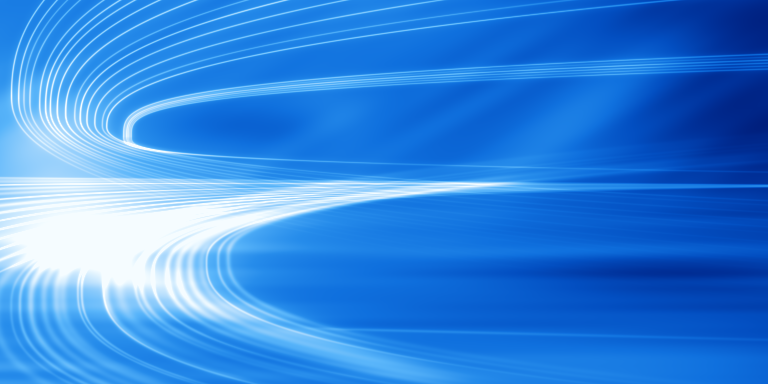
Write a Shadertoy shader that draws this background.

```glsl
// Blue abstract backdrop: luminous filaments sweep around two swirls on the left
// and stream to a dark right side. Soft glows, stretched noise and curve distances
// sum to one light level, which a blue-to-white ramp turns into colour.

float hash(float n) { return fract(sin(n * 127.1) * 43758.5453); }

float noise(vec2 p) {
    vec2 i = floor(p), f = fract(p);
    f = f * f * (3.0 - 2.0 * f);
    float n = i.x + i.y * 57.0;
    return mix(mix(hash(n), hash(n + 1.0), f.x),
               mix(hash(n + 57.0), hash(n + 58.0), f.x), f.y);
}

vec2 rotate(vec2 p, float angle) {
    float c = cos(angle), s = sin(angle);
    return vec2(c * p.x + s * p.y, c * p.y - s * p.x);
}

// Elliptical Gaussian spot
float glow(vec2 p, vec2 center, vec2 radii) {
    vec2 q = (p - center) / radii;
    return exp(-dot(q, q));
}

// Filament profile, never thinner than about a pixel
float line(float d, float width) {
    float w = max(width, 0.8 / iResolution.y);
    return exp(-d * d / (w * w));
}

// Distance to a curve opening rightwards from its vertex at the origin
float arcDistance(vec2 q, float up, float down, float power) {
    float a = q.y > 0.0 ? up : down;
    float r = max(abs(q.y), 1e-4) / a;
    float slope = power / a * pow(r, power - 1.0);
    return abs(q.x - pow(r, power)) / sqrt(1.0 + slope * slope);
}

vec3 blueRamp(float level) {
    vec3 stops[8] = vec3[8](
        vec3(0.00, 0.09, 0.44), vec3(0.00, 0.19, 0.60),
        vec3(0.01, 0.31, 0.76), vec3(0.06, 0.44, 0.87),
        vec3(0.15, 0.55, 0.92), vec3(0.35, 0.71, 0.98),
        vec3(0.67, 0.85, 0.99), vec3(0.96, 0.99, 1.00));
    float x = clamp(level, 0.0, 6.999);
    int i = int(x);
    return mix(stops[i], stops[i + 1], fract(x));
}

// Broad light and shade
float backdrop(vec2 p) {
    float level = 4.1 - 1.15 * p.x;
    level += 2.9 * glow(p, vec2(0.22, 0.38), vec2(0.36, 0.13));
    level += 1.7 * glow(p, vec2(0.13, 0.64), vec2(0.18, 0.14));
    level += 1.3 * glow(p, vec2(0.36, 0.23), vec2(0.24, 0.09));
    level += 0.8 * glow(p, vec2(0.55, 0.44), vec2(0.50, 0.13));
    level += 0.6 * glow(p, vec2(0.88, 0.69), vec2(0.10, 0.08));
    level += 1.1 * glow(rotate(p - vec2(1.50, 0.69), 0.65), vec2(0.0), vec2(0.30, 0.085));
    level += 1.7 * glow(rotate(p - vec2(0.72, 0.15), -0.33), vec2(0.0), vec2(0.48, 0.045));
    level += 1.1 * glow(p, vec2(1.65, 0.04), vec2(0.60, 0.08));
    level += 0.8 * glow(p, vec2(1.50, 0.35), vec2(0.65, 0.018));
    level += 0.5 * glow(p, vec2(1.00, 0.98), vec2(0.35, 0.10));
    level -= 0.9 * glow(p, vec2(0.62, 0.67), vec2(0.22, 0.06));
    level -= 0.6 * glow(p, vec2(0.00, 1.00), vec2(0.30, 0.15));
    level -= 1.4 * glow(p, vec2(1.98, 0.68), vec2(0.28, 0.20));
    level -= 1.2 * glow(p, vec2(1.95, 0.96), vec2(0.35, 0.09));
    level -= 1.1 * glow(p, vec2(1.72, 0.29), vec2(0.35, 0.05));

    // Slanted haze above, level streaks below
    float haze = noise(rotate(p, 0.5) * vec2(2.0, 22.0)) - 0.5;
    float streaks = noise(p * vec2(1.6, 45.0) + 9.0) - 0.5;
    return level + mix(0.7 * streaks, 0.5 * haze, smoothstep(0.40, 0.56, p.y));
}

// Fine loops at the upper left, with a flatter inner bundle
float upperLoops(vec2 p) {
    float light = 0.0;
    for (float i = 0.0; i < 15.0; i++) {
        float s = clamp((i + 0.9 * hash(i + 3.0) - 0.4) / 14.0, 0.0, 1.0);
        vec2 q = p - mix(vec2(0.03, 0.75), vec2(0.28, 0.67), s);
        float a = mix(0.72, 0.275, s);
        float d = arcDistance(q, a, 0.55 * a, 2.33);
        float fade = q.y < 0.0 ? exp(q.y * 9.0) : 1.0;
        light += fade * (mix(0.9, 2.3, hash(i + 40.0)) * line(d, 0.0024) + 0.25 * line(d, 0.012));
    }
    for (float i = 0.0; i < 6.0; i++) {
        vec2 q = p - vec2(0.322 + 0.004 * i, 0.645);
        float d = arcDistance(q, 0.183 - 0.0065 * i, 0.08, 3.33);
        float fade = q.y < 0.0 ? exp(q.y * 30.0) : 1.0;
        light += fade * (mix(0.7, 1.7, hash(i + 60.0)) * line(d, 0.0024) + 0.2 * line(d, 0.012));
    }
    return light;
}

// Strands converging toward the right along the middle
float middleStrands(vec2 p) {
    float light = 0.0;
    for (float i = 0.0; i < 15.0; i++) {
        float s = i / 14.0;
        float y = 0.537 - 0.009 * p.x - 0.20 * s * s * exp(-2.3 * p.x) - 0.045 * s * (1.0 - 0.45 * p.x);
        float width = mix(0.0018, 0.005, hash(i + 80.0) * exp(-p.x));
        light += mix(0.4, 1.5, hash(i + 90.0)) * line(p.y - y, width);
    }
    return light * mix(1.0, 0.35, smoothstep(0.9, 2.0, p.x));
}

// Wide, soft ribbons at the lower left
float lowerSwirl(vec2 p) {
    float light = 0.0;
    for (float i = 0.0; i < 22.0; i++) {
        float s = (i + hash(i + 11.0)) / 22.0;
        vec2 q = p - mix(vec2(-0.02, 0.19), vec2(0.62, 0.335), s);
        float d = arcDistance(q, mix(0.36, 0.21, s), mix(0.42, 0.30, s), 2.6);
        float width = mix(0.003, 0.017, pow(hash(i + 23.0), 2.0));
        light += mix(0.4, 1.3, hash(i + 31.0)) * line(d, width) * exp(-1.5 * max(q.x, 0.0));
    }
    float ray = line(p.y - 0.165 + 0.025 * p.x, 0.004);
    return light + 1.2 * ray * smoothstep(0.75, 1.0, p.x) * (1.3 - 0.5 * p.x);
}

void mainImage(out vec4 fragColor, in vec2 fragCoord) {
    vec2 p = fragCoord / iResolution.xy * vec2(2.0, 1.0);
    float level = backdrop(p) + upperLoops(p) + middleStrands(p) + lowerSwirl(p);
    fragColor = vec4(blueRamp(level), 1.0);
}
```
